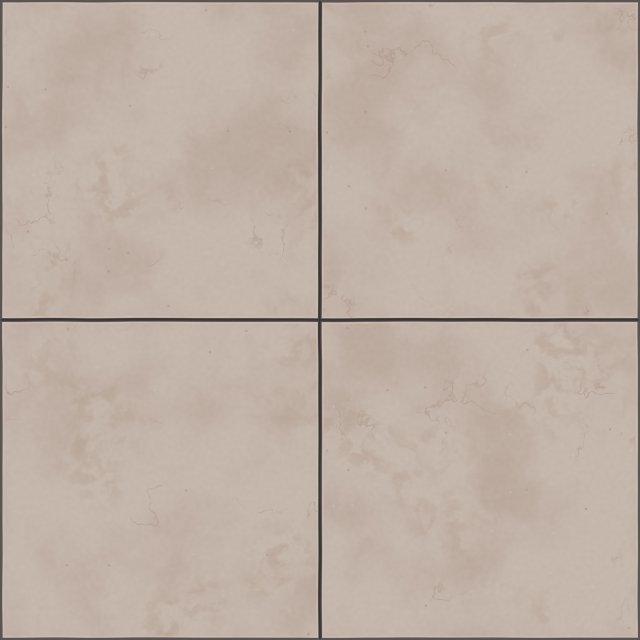
Write a WebGL 2 fragment shader that draws this texture.

```glsl
#version 300 es
precision highp float;
// Two by two beige ceramic floor tiles with cloudy stains and thin dark joints.
uniform vec2 u_resolution;
out vec4 fragColor;

// Integer hash of a cell and a seed, three values in 0..1.
vec3 hash3(vec2 cell, float seed) {
  uvec3 v = uvec3(ivec3(cell, seed)) * 1664525u + 1013904223u;
  v.x += v.y * v.z; v.y += v.z * v.x; v.z += v.x * v.y;
  v ^= v >> 16u;
  v.x += v.y * v.z; v.y += v.z * v.x; v.z += v.x * v.y;
  return vec3(v >> 8u) / 16777216.0;
}

float cornerSlope(vec2 cell, vec2 offset, float period, float seed) {
  float angle = 6.28318 * hash3(mod(cell, period), seed).x;
  return dot(vec2(cos(angle), sin(angle)), offset);
}

// Gradient noise that wraps after a whole number of cells, about -1..1.
float gradientNoise(vec2 p, float period, float seed) {
  vec2 i = floor(p), f = p - i;
  vec2 w = f * f * f * (f * (f * 6.0 - 15.0) + 10.0), e = vec2(1, 0);
  float low = mix(cornerSlope(i, f, period, seed),
                  cornerSlope(i + e.xy, f - e.xy, period, seed), w.x);
  float high = mix(cornerSlope(i + e.yx, f - e.yx, period, seed),
                   cornerSlope(i + 1.0, f - 1.0, period, seed), w.x);
  return 1.5 * mix(low, high, w.y);
}

float fbm(vec2 uv, float freq, float seed) {
  float sum = 0.0, amp = 0.55;
  for (int i = 0; i < 5; i++) {
    sum += amp * gradientNoise(uv * freq, freq, seed + float(i));
    freq *= 2.0;
    amp *= 0.52;
  }
  return sum;
}

// Glazed surface: each tile has its own seed.
vec3 tileColor(vec2 uv, vec2 tile) {
  float seed = 100.0 * (1.0 + tile.x + 2.0 * tile.y);
  vec2 warped = uv + 0.022 * vec2(fbm(uv, 9.0, seed), fbm(uv, 9.0, seed + 10.0));
  float cloud = fbm(warped, 6.0, seed + 20.0);
  float patches = fbm(warped, 5.0, seed + 30.0);
  float mottle = fbm(warped, 36.0, seed + 40.0);

  // Broad clouds, then crusty brown areas inside some of them.
  vec3 color = mix(vec3(0.774, 0.718, 0.676), vec3(0.738, 0.668, 0.622),
                   smoothstep(-0.25, 0.55, cloud + 0.12 * mottle));
  float crust = smoothstep(0.05, 0.5, patches) * smoothstep(-0.15, 0.3, mottle);
  color = mix(color, vec3(0.705, 0.625, 0.565), 0.5 * crust);

  // Short broken veins along the zero line of another noise.
  float vein = 1.0 - smoothstep(0.0, 0.035, abs(fbm(warped, 10.0, seed + 50.0)));
  vein *= smoothstep(0.12, 0.45, fbm(uv, 7.0, seed + 60.0));
  color = mix(color, vec3(0.67, 0.58, 0.52), 0.45 * vein);

  // Sparse pits and pale flecks.
  vec2 cell = floor(uv * 32.0);
  vec3 rnd = hash3(cell, seed + 70.0);
  float spot = length(fract(uv * 32.0) - 0.25 - 0.5 * rnd.xy) / 32.0;
  float fleck = (1.0 - smoothstep(0.0008, 0.003, spot)) * step(0.9, rnd.z);
  color = mix(color, rnd.x < 0.5 ? vec3(0.65, 0.56, 0.51) : vec3(0.80, 0.75, 0.71), 0.5 * fleck);

  color += 0.008 * gradientNoise(uv * 128.0, 128.0, seed + 80.0);
  return color + 0.006 * (hash3(tile, 7.0).x - 0.5);
}

void main() {
  vec2 uv = gl_FragCoord.xy / u_resolution;
  float aa = 0.75 / min(u_resolution.x, u_resolution.y);

  // Distance to the slightly crooked joint lines of each axis.
  vec2 wobble = 0.0006 * vec2(gradientNoise(vec2(0.5, uv.y * 12.0), 12.0, 1.0),
                              gradientNoise(vec2(uv.x * 12.0, 0.5), 12.0, 2.0));
  vec2 offset = (fract((uv + wobble) * 2.0 + 0.5) - 0.5) * 0.5;
  vec2 outer = step(0.25, abs(uv - 0.5));
  vec2 edge = abs(offset) - mix(vec2(0.0028), vec2(0.0036), outer);
  bool upright = edge.x < edge.y;
  float gap = min(edge.x, edge.y);
  float isOuter = upright ? outer.x : outer.y;
  float side = upright ? offset.x : -offset.y;

  vec3 color = tileColor(uv, min(floor(uv * 2.0), 1.0));

  // Soft shade near the joint and a thin, chipped highlight on the rim.
  color = mix(color, vec3(0.72, 0.64, 0.61), 0.25 * exp(-max(gap, 0.0) * 260.0));
  float chips = 0.5 + 0.5 * gradientNoise(uv * 48.0, 48.0, 3.0);
  float rim = 1.0 - smoothstep(0.0008, 0.0026, abs(gap - 0.0012));
  color = mix(color, vec3(0.82, 0.765, 0.725), rim * mix(0.25, 0.75, chips));

  // Joints: nearly black inside, plum grey at the border and on one flank.
  float wear = 0.5 + 0.5 * gradientNoise(uv * 6.0, 6.0, 4.0);
  float flank = smoothstep(-0.0005, 0.002, side) * wear;
  vec3 grout = mix(vec3(0.23, 0.205, 0.205), vec3(0.39, 0.345, 0.345),
                   max(0.85 * isOuter, 0.9 * flank));
  color = mix(grout, color, smoothstep(-aa, aa, gap));

  fragColor = vec4(color, 1.0);
}
```
